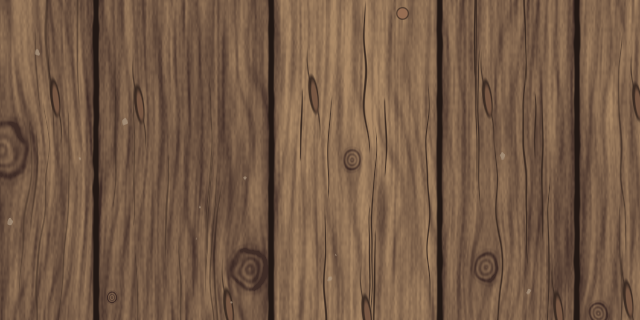
Write a Shadertoy shader that draws this texture.

```glsl
const vec3 GAP = vec3(0.13, 0.09, 0.075);
const vec3 SHADOW = vec3(0.21, 0.15, 0.12);
const vec3 DARK = vec3(0.35, 0.26, 0.21);
const vec3 LIGHT = vec3(0.64, 0.51, 0.38);
const vec3 RUST = vec3(0.51, 0.37, 0.28);
const vec3 PALE = vec3(0.68, 0.60, 0.51);

// Plank borders, with tone and crack strength of each plank
const float EDGES[6] = float[](-0.2, 0.30, 0.848, 1.374, 1.803, 2.3);
const float TONES[5] = float[](0.42, 0.34, 0.70, 0.43, 0.50);
const float CRACKS[5] = float[](0.45, 0.5, 0.95, 0.9, 0.6);

// Knots: centre and radius
const vec3 KNOTS[6] = vec3[](vec3(0.01, 0.53, 0.085), vec3(0.78, 0.16, 0.06),
    vec3(1.52, 0.165, 0.042), vec3(0.35, 0.07, 0.016),
    vec3(1.10, 0.50, 0.03), vec3(1.87, 0.02, 0.03));

// Nail slots: centres
const vec2 SLOTS[9] = vec2[](vec2(0.172, 0.695), vec2(0.435, 0.675),
    vec2(0.98, 0.705), vec2(1.523, 0.693), vec2(1.992, 0.682),
    vec2(0.714, 0.04), vec2(1.146, 0.02), vec2(1.745, 0.03), vec2(1.963, 0.065));

float hash(vec2 p) {
    return fract(sin(dot(p, vec2(127.1, 311.7))) * 43758.5453);
}

float noise(vec2 p) {
    vec2 i = floor(p), f = fract(p);
    f = f * f * (3.0 - 2.0 * f);
    return mix(mix(hash(i), hash(i + vec2(1, 0)), f.x),
               mix(hash(i + vec2(0, 1)), hash(i + vec2(1, 1)), f.x), f.y);
}

float fbm(vec2 p) {
    return 0.55 * noise(p) + 0.3 * noise(p * 2.1 + 7.3) + 0.15 * noise(p * 4.3 + 3.1);
}

// Filled shape from a signed distance
float fill(float d, float aa) {
    return 1.0 - smoothstep(-aa, aa, d);
}

float ellipse(vec2 d, vec2 radii) {
    return (length(d / radii) - 1.0) * min(radii.x, radii.y);
}

// Across-grain coordinate, pushed sideways around the knots of one plank
float bendGrain(vec2 p, float left, float right) {
    float u = p.x + 0.018 * (noise(vec2(p.x * 4.0, p.y * 2.5) + left * 9.0) - 0.5);
    for (int i = 0; i < 6; i++) {
        vec3 k = KNOTS[i];
        vec2 d = p - k.xy;
        float q = dot(d * vec2(0.7, 0.4), d * vec2(0.7, 0.4)) / (k.z * k.z);
        u -= step(left, k.x) * step(k.x, right) * 0.85 * d.x / (1.0 + q);
    }
    return u;
}

// Darkening by concentric knot rings
float knotShade(vec2 p, float left, float right) {
    float shade = 0.0;
    for (int i = 0; i < 6; i++) {
        vec3 k = KNOTS[i];
        float r = length((p - k.xy) * vec2(1.0, 0.85)) / k.z;
        r += 0.25 * (noise(p * 28.0) - 0.5);
        float rings = 0.3 + 0.3 * sin(r * 17.0) + 0.5 * exp(-18.0 * (r - 0.9) * (r - 0.9));
        shade += step(left, k.x) * step(k.x, right) * rings * (1.0 - smoothstep(0.85, 1.3, r));
    }
    return shade;
}

// Thin splits that follow the grain and taper at both ends
float cracks(float u, float y, float left, float right, float strength, float aa) {
    float mask = 0.0;
    for (int i = 0; i < 9; i++) {
        vec2 seed = vec2(float(i) + 1.0, left * 10.0);
        float x = mix(left + 0.03, right - 0.03, hash(seed));
        float reach = mix(0.1, 0.4, hash(seed + 5.7));
        float taper = 1.0 - abs(y - hash(seed + 2.3)) / reach;
        x += 0.012 * (noise(vec2(y * 9.0, x * 50.0)) - 0.5);
        float halfWidth = 0.0034 * sqrt(max(taper, 0.0)) * mix(0.5, 1.0, hash(seed + 8.1));
        mask = max(mask, fill(abs(u - x) - halfWidth, aa) * smoothstep(0.0, 0.15, taper));
    }
    return mask * strength;
}

void mainImage(out vec4 fragColor, in vec2 fragCoord) {
    vec2 p = fragCoord / iResolution.y;
    float aa = 0.8 / iResolution.y;

    // Plank under this point
    int id = 0;
    for (int i = 1; i < 5; i++) id += int(step(EDGES[i], p.x));
    float left = EDGES[id], right = EDGES[id + 1];
    float edge = min(p.x - left, right - p.x);

    // Grain: growth bands, fibres, stains and speckle
    float u = bendGrain(p, left, right);
    vec2 g = vec2(u, p.y) + float(id) * vec2(3.7, 1.9);
    float bands = 0.5 + 0.5 * sin(6.2832 * (u * 20.0 + 5.0 * fbm(g * vec2(4.0, 1.1))));
    float tone = TONES[id] - 0.30 * (bands * bands * bands - 0.3);
    tone += 0.75 * (fbm(g * vec2(55.0, 2.2)) - 0.5);
    tone += 0.45 * (noise(g * vec2(150.0, 7.0)) - 0.5);
    tone += 0.50 * (fbm(g * vec2(6.0, 2.0) + 11.0) - 0.5);
    tone += 0.22 * (noise(p * vec2(210.0, 75.0)) - 0.5);
    tone -= 0.65 * knotShade(p, left, right);
    tone -= 0.35 * (1.0 - smoothstep(0.005, 0.035, edge));
    vec3 col = mix(DARK, LIGHT, clamp(tone, -0.35, 1.1));

    // Splits
    col = mix(col, SHADOW, cracks(u, p.y, left, right, CRACKS[id], aa));

    // Slanted nail slots, each with a hairline split
    for (int i = 0; i < 9; i++) {
        vec2 d = p - SLOTS[i];
        float split = fill(abs(d.x + 0.02 * sin(d.y * 14.0)) - 0.0018, aa);
        col = mix(col, SHADOW, 0.7 * split * (1.0 - smoothstep(0.09, 0.17, abs(d.y))));
        d.x += 0.12 * d.y;
        col = mix(col, SHADOW, 0.9 * fill(ellipse(d, vec2(0.015, 0.060)), aa));
        col = mix(col, RUST, 0.85 * fill(ellipse(d - vec2(0.002, -0.006), vec2(0.009, 0.046)), aa));
    }

    // Round nail head
    float head = length(p - vec2(1.258, 0.958));
    col = mix(col, SHADOW, 0.7 * fill(head - 0.020, aa));
    col = mix(col, RUST * 1.15, fill(head - 0.016, aa));

    // Pale chips
    for (int i = 0; i < 12; i++) {
        vec2 c = vec2(2.0 * hash(vec2(float(i), 4.0)), hash(vec2(float(i), 9.0)));
        float size = mix(0.002, 0.008, pow(hash(c), 3.0));
        float chip = length((p - c) * vec2(1.0, 0.7)) + 0.005 * (noise(p * 130.0) - 0.5);
        col = mix(col, PALE, 0.7 * fill(chip - size, aa));
    }

    // Gaps between planks
    float ragged = 0.004 * (noise(vec2(p.y * 22.0, left * 30.0)) - 0.5);
    col = mix(col, GAP, fill(edge + ragged - 0.009, 1.5 * aa));
    fragColor = vec4(col, 1.0);
}
```
